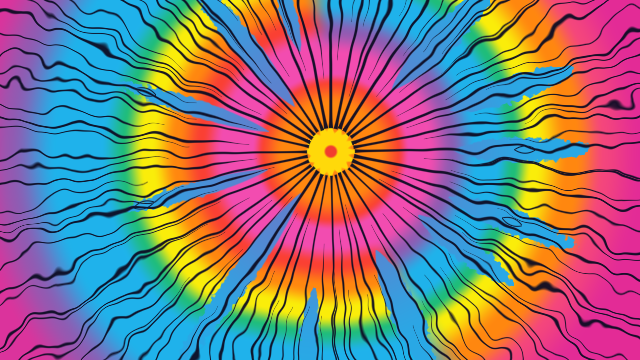
Give the GLSL for this background, as a WebGL 2 fragment shader.

```glsl
#version 300 es
precision highp float;
// Tie-dye burst: soft rainbow rings around an off-centre yellow core, with a
// different ring order on each side, pointed blue streaks across the rings,
// and layers of wavy ink lines that multiply as they run outwards.
uniform vec2 u_resolution;
out vec4 fragColor;

const float TAU = 6.2831853;
const vec3 ORANGE = vec3(1.0, 0.53, 0.06);
const vec3 RED = vec3(0.98, 0.25, 0.20);
const vec3 PINK = vec3(0.95, 0.30, 0.69);
const vec3 YELLOW = vec3(0.98, 0.93, 0.04);
const vec3 GREEN = vec3(0.12, 0.74, 0.48);
const vec3 CYAN = vec3(0.12, 0.70, 0.92);
const vec3 PURPLE = vec3(0.56, 0.36, 0.70);
const vec3 MAGENTA = vec3(0.86, 0.20, 0.61);
const vec3 INK = vec3(0.05, 0.05, 0.14);

// angle, inner radius, outer radius, half width; the first four carry an eye
const vec4 STREAKS[12] = vec4[12](
  vec4(2.83, 0.18, 0.64, 0.024), vec4(3.42, 0.18, 0.62, 0.022),
  vec4(0.01, 0.34, 0.73, 0.034), vec4(-0.37, 0.35, 0.74, 0.034),
  vec4(2.25, 0.16, 0.66, 0.034), vec4(4.09, 0.14, 0.76, 0.032),
  vec4(0.33, 0.35, 0.72, 0.036), vec4(-0.63, 0.30, 0.63, 0.034),
  vec4(-1.14, 0.30, 0.70, 0.040), vec4(-1.69, 0.38, 0.68, 0.026),
  vec4(0.79, 0.24, 0.67, 0.040), vec4(1.87, 0.29, 0.52, 0.022));

float hash(vec2 p) {
  return fract(sin(dot(p, vec2(127.1, 311.7))) * 4375.85);
}

vec2 gradient(vec2 cell) {
  float a = TAU * hash(cell);
  return vec2(cos(a), sin(a));
}

float noise(vec2 p) {
  vec2 i = floor(p), f = fract(p), s = f * f * (3.0 - 2.0 * f);
  vec2 e = vec2(1, 0);
  float low = mix(dot(gradient(i), f), dot(gradient(i + e), f - e), s.x);
  float high = mix(dot(gradient(i + e.yx), f - e.yx), dot(gradient(i + 1.0), f - 1.0), s.x);
  return mix(low, high, s.y);
}

vec3 rings(vec2 p, float r) {
  vec2 dir = p / max(r, 0.001);
  vec3 core = mix(ORANGE, RED, smoothstep(0.13, 0.20, r));
  core = mix(core, PINK, smoothstep(0.185, 0.22, r));

  // left side: warm to cool, slightly tighter towards the bottom
  float l = r * (1.0 + 0.14 * smoothstep(0.7, 1.0, -dir.y));
  vec3 left = mix(core, RED, smoothstep(0.30, 0.36, l));
  left = mix(left, ORANGE, smoothstep(0.36, 0.43, l));
  left = mix(left, YELLOW, smoothstep(0.43, 0.50, l));
  left = mix(left, GREEN, smoothstep(0.52, 0.58, l));
  left = mix(left, CYAN, smoothstep(0.57, 0.64, l));
  left = mix(left, PURPLE, smoothstep(0.76, 0.89, r));
  left = mix(left, MAGENTA, smoothstep(0.87, 1.0, r));

  // right side: cool to warm
  vec3 right = mix(core, PURPLE, smoothstep(0.27, 0.34, r));
  right = mix(right, CYAN, smoothstep(0.33, 0.41, r));
  right = mix(right, GREEN, smoothstep(0.46, 0.51, r));
  right = mix(right, YELLOW, smoothstep(0.51, 0.56, r));
  right = mix(right, ORANGE, smoothstep(0.57, 0.66, r));
  right = mix(right, vec3(0.96, 0.28, 0.48), smoothstep(0.68, 0.76, r));
  right = mix(right, vec3(0.89, 0.17, 0.59), smoothstep(0.74, 0.87, r));

  float side = dot(dir, vec2(0.957, 0.286)) - 0.2;
  return mix(left, right, smoothstep(-0.1, 0.1, side));
}

// coverage of one set of radial ink lines
float inkLines(float angle, float r, float count, float shift, float start, float width, float px) {
  float u = angle / TAU * count + shift;
  float id = mod(floor(u + 0.5), count);
  float rnd = hash(vec2(id, count + shift * 7.0));
  float offset = fract(u + 0.5) - 0.5 - (rnd - 0.5) * 0.3;
  float d = abs(offset) * TAU * r / count;
  float begin = start * (1.0 + 0.7 * rnd * step(0.1, start)) + 0.006 * rnd;
  float taper = start < 0.1 ? 1.0 + exp(-(r - begin) * 70.0) * 0.7 : smoothstep(0.0, 0.14, r - begin);
  float w = width * taper * (0.6 + 0.6 * fract(rnd * 17.0));
  return smoothstep(px, -px, d - w) * smoothstep(-px, px, r - begin);
}

void main() {
  float px = 0.8 / u_resolution.y;
  vec2 p = (gl_FragCoord.xy - u_resolution * vec2(0.517, 0.579)) / u_resolution.y;
  float r = length(p), angle = atan(p.y, p.x);
  vec3 color = rings(p, r);

  // streaks with frayed outer edges, and eye outlines
  float rough = (noise(p * 55.0) + 0.5 * noise(p * 120.0)) * 0.016 * smoothstep(0.25, 0.6, r);
  vec3 streakColor = mix(vec3(0.36, 0.51, 0.81), vec3(0.16, 0.66, 0.90), smoothstep(0.2, 0.6, r));
  float eyes = 0.0;
  for (int i = 0; i < 12; i++) {
    vec4 s = STREAKS[i];
    vec2 dir = vec2(cos(s.x), sin(s.x));
    vec2 q = vec2(dot(p, dir), dir.x * p.y - dir.y * p.x);
    float t = clamp((q.x - s.y) / (s.z - s.y), 0.0, 1.0);
    float edge = abs(q.y) + rough - s.w * pow(4.0 * t * (1.0 - t), 0.8);
    color = mix(color, streakColor, smoothstep(0.003, -0.003, edge) * step(0.001, t * (1.0 - t)));
    float e = (q.x - 0.54) / 0.03;
    float lens = abs(abs(q.y) - 0.010 * (1.0 - e * e));
    if (i < 4 && abs(e) < 1.0) eyes = max(eyes, smoothstep(px, -px, lens - 0.0014));
  }

  // scalloped yellow core with a red dot
  float rim = 0.064 + 0.007 * cos(angle * 16.0) + 0.012 * noise(p * 30.0);
  color = mix(color, vec3(1.0, 0.85, 0.04), smoothstep(0.006, -0.006, r - rim));
  color = mix(color, vec3(0.95, 0.24, 0.18), smoothstep(0.021, 0.013, r));

  // ink lines share one warp, so neighbours bend together
  float bend = noise(p * 9.0) * 0.07 + noise(p * 21.0) * 0.022;
  float a = angle + bend * smoothstep(0.12, 0.5, r);
  float ink = inkLines(a, r, 32.0, 0.0, 0.062, 0.0034, px);
  ink = max(ink, inkLines(a, r, 32.0, 0.5, 0.15, 0.0031, px));
  ink = max(ink, inkLines(a, r, 64.0, 0.5, 0.32, 0.0022, px));
  fragColor = vec4(mix(color, INK, max(ink, eyes) * 0.95), 1.0);
}
```
